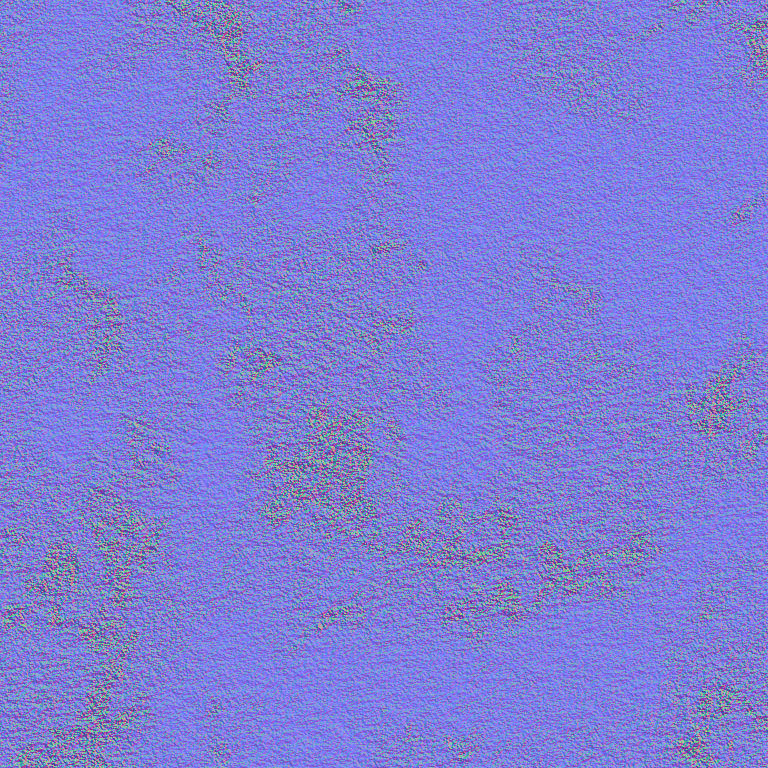
A Shadertoy shader for this texture map:

```glsl
// Tangent-space normal map of rough plaster: very fine slanted grain, faint brushing, gritty veins.
#define GRAIN_FREQ 600.0    // finest grain cells across the canvas
#define GRAIN_ANGLE 0.55    // slant of the grain, radians
#define GRAIN_STRETCH 0.78  // below 1 lengthens grains along the slant
#define BASE_SLOPE 1.7      // steepness of the calm surface
#define CLOUD_SLOPE 1.5     // extra steepness in cloudy areas
#define VEIN_SLOPE 5.5      // extra steepness in the gritty veins
#define VEIN_FREQ 5.5       // scale of the vein network
#define VEIN_WIDTH 0.065    // half width in noise units
#define STREAK_DEPTH 0.3    // weight of brushed streaks
#define TILT_CALM 0.4       // sideways tilt kept on calm ground
#define TILT_VEIN 0.62      // sideways tilt kept in the veins
#define DIFF_STEP 0.0004    // offset for the height differences

float hash(vec2 cell) {
    uvec2 q = uvec2(ivec2(cell)) * uvec2(1597334673u, 3812015801u);
    uint n = (q.x ^ q.y) * 1597334673u;
    n = (n ^ (n >> 15)) * 2246822519u;
    return float((n ^ (n >> 13)) >> 8) / 16777216.0;
}

float noise(vec2 p) {
    vec2 i = floor(p), f = fract(p);
    f = f * f * (3.0 - 2.0 * f);
    return mix(mix(hash(i), hash(i + vec2(1, 0)), f.x),
               mix(hash(i + vec2(0, 1)), hash(i + vec2(1, 1)), f.x), f.y);
}

float fbm(vec2 p) {
    float sum = 0.0, amp = 0.5, total = 0.0;
    for (int i = 0; i < 6; i++) {
        sum += amp * noise(p);
        total += amp;
        amp *= 0.62;
        p = mat2(1.6, 1.2, -1.2, 1.6) * p + 17.3;
    }
    return sum / total;
}

vec2 rotate(vec2 p, float a) {
    float c = cos(a), s = sin(a);
    return vec2(c * p.x + s * p.y, c * p.y - s * p.x);
}

// One layer whose slope does not depend on its frequency
float layer(vec2 p, float angle, float stretch, float freq) {
    return noise(rotate(p, angle) * vec2(stretch, 1.0) * freq + 71.0) / freq;
}

// Grain plus three brush directions, each with its own local weight
float height(vec2 p, vec3 brush) {
    float h = layer(p, GRAIN_ANGLE, GRAIN_STRETCH, GRAIN_FREQ);
    h += 0.5 * layer(p, GRAIN_ANGLE - 0.1, GRAIN_STRETCH, GRAIN_FREQ * 0.57);
    h += 0.2 * layer(p, GRAIN_ANGLE - 0.2, 0.5, GRAIN_FREQ * 0.22);
    h += brush.x * layer(p, 0.12, 0.16, 230.0);
    h += brush.y * layer(p, 1.35, 0.14, 250.0);
    h += brush.z * layer(p, -0.4, 0.14, 240.0);
    return h;
}

// Local roughness: x is cloudiness, y is the strength of broken veins
vec2 roughness(vec2 p) {
    vec2 warp = vec2(fbm(p * 7.0 + 3.1), fbm(p * 7.0 + 41.7)) - 0.5;
    vec2 q = p + 0.12 * warp;
    vec2 d = p - 0.5;
    float middle = exp(-dot(d, d) * 16.0);
    float border = smoothstep(0.36, 0.5, max(abs(d.x), abs(d.y)));
    float density = fbm(q * 6.0 + 12.4) + 0.1 * middle + 0.07 * border;
    float line = abs(fbm(q * VEIN_FREQ + 27.9) - 0.5);
    float vein = (1.0 - smoothstep(0.0, VEIN_WIDTH, line)) * smoothstep(0.46, 0.68, density);
    float grit = 0.2 + 1.6 * noise(p * 230.0);
    return vec2(smoothstep(0.38, 0.74, density), vein) * grit;
}

void mainImage(out vec4 fragColor, in vec2 fragCoord) {
    vec2 p = fragCoord / iResolution.xy;

    // Patches where each brush direction shows
    vec3 brush = vec3(fbm(p * 4.0 + 5.0), fbm(p * 5.0 + 33.0), fbm(p * 5.0 + 63.0));
    brush = STREAK_DEPTH * smoothstep(vec3(0.45, 0.52, 0.52), vec3(0.68), brush);

    // Slope from central differences
    vec2 e = vec2(DIFF_STEP, 0.0);
    vec2 slope = vec2(height(p + e.xy, brush) - height(p - e.xy, brush),
                      height(p + e.yx, brush) - height(p - e.yx, brush)) / (2.0 * DIFF_STEP);

    // Grain finer than the map flattens the tilt but still darkens the blue
    vec2 rough = roughness(p);
    slope *= BASE_SLOPE + CLOUD_SLOPE * rough.x + VEIN_SLOPE * rough.y;
    vec3 normal = normalize(vec3(-slope, 1.0));
    normal.xy *= mix(TILT_CALM, TILT_VEIN, clamp(rough.x * 0.4 + rough.y, 0.0, 1.0));
    fragColor = vec4(0.5 + 0.5 * normal, 1.0);
}
```
